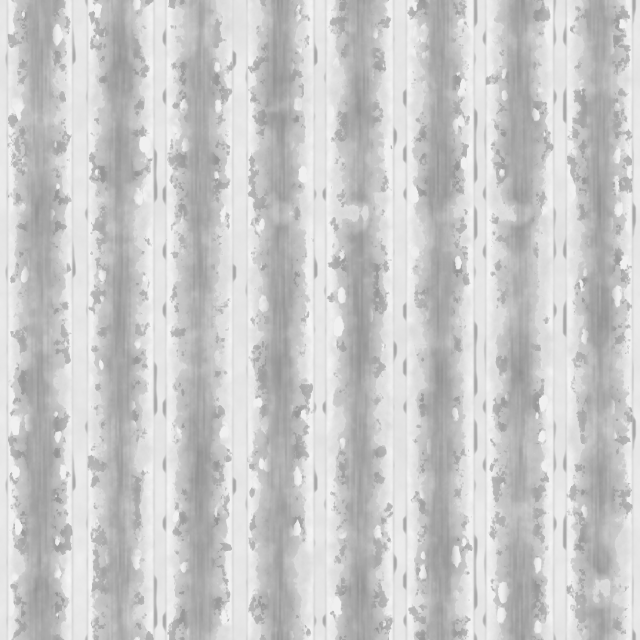
Give the GLSL for this texture, as a three.js fragment shader.

```glsl
// Worn corrugated metal in greys: eight ragged dark vertical bands on pale paint,
// split by narrow raised seams with dashed grooves. Bands are distance fields
// eroded by wrapping layered noise; chips are cellular. Tiles on all sides.
varying vec2 vUv;

const float STRIPES = 8.0;
const float SEAM_REPEATS = 3.0;      // vertical repeats of the seam pattern
const float SEAM_ROWS = 11.0;        // groove noise cells in one seam repeat
const float BAND_HALF = 0.295;       // half widths in units of one stripe
const float SEAM_MIN = 0.068;
const float SEAM_MAX = 0.098;
const float BROAD_WEAR = 0.34;
const float FINE_WEAR = 0.30;
const vec2 CLOUD_CELLS = vec2(16.0, 16.0);
const vec2 GRIT_CELLS = vec2(56.0, 48.0);
const vec2 STREAK_CELLS = vec2(320.0, 24.0);
const vec2 CHIP_CELLS = vec2(96.0, 64.0);
const vec3 PAINT = vec3(0.942);
const vec3 HALO = vec3(0.87);
const vec3 PANEL = vec3(0.905);
const vec3 BAND_EDGE = vec3(0.80);
const vec3 BAND_CORE = vec3(0.645);
const vec3 GROOVE = vec3(0.62);

float hash(vec2 p) {
  vec3 q = fract(vec3(p.xyx) * 0.1031);
  q += dot(q, q.yzx + 33.33);
  return fract((q.x + q.y) * q.z);
}

// Value noise that wraps after a whole number of cells
float noise(vec2 p, vec2 period, float seed) {
  vec2 i = floor(p);
  vec2 f = fract(p);
  f = f * f * (3.0 - 2.0 * f);
  vec2 a = mod(i, period) + seed;
  vec2 b = mod(i + 1.0, period) + seed;
  return mix(mix(hash(a), hash(vec2(b.x, a.y)), f.x),
             mix(hash(vec2(a.x, b.y)), hash(b), f.x), f.y);
}

float layered(vec2 uv, vec2 cells, float seed) {
  float sum = 0.0;
  float total = 0.0;
  float weight = 1.0;
  for (int k = 0; k < 4; k++) {
    sum += weight * noise(uv * cells, cells, seed + 17.0 * float(k));
    total += weight;
    weight *= 0.65;
    cells *= 2.0;
  }
  return sum / total;
}

// Sparse tall flakes, one candidate point per cell
float chips(vec2 uv, float roughness) {
  vec2 p = uv * CHIP_CELLS;
  vec2 base = floor(p);
  float cover = 0.0;
  for (int y = -1; y <= 1; y++) {
    for (int x = -1; x <= 1; x++) {
      vec2 cell = base + vec2(float(x), float(y));
      vec2 key = mod(cell, CHIP_CELLS);
      vec2 point = cell + 0.2 + 0.6 * vec2(hash(key + 211.0), hash(key + 307.0));
      float size = 0.2 + 0.5 * hash(key + 401.0);
      float dist = length((p - point) * vec2(1.0, 0.8)) + roughness;
      float present = step(0.92, hash(key + 503.0));
      cover = max(cover, present * (1.0 - smoothstep(size - 0.12, size + 0.12, dist)));
    }
  }
  return cover;
}

void main() {
  vec2 uv = vUv;
  float x = uv.x * STRIPES;
  float fromBand = abs(fract(x) - 0.5);
  float cloud = layered(uv, CLOUD_CELLS, 3.0) - 0.5;
  float grit = layered(uv, GRIT_CELLS, 91.0) - 0.5;
  float streak = noise(uv * STREAK_CELLS, STREAK_CELLS, 151.0) - 0.5;
  float blotch = noise(uv * vec2(16.0, 12.0), vec2(16.0, 12.0), 57.0);

  // Pale paint with a soft halo beside each band
  vec3 color = mix(PAINT, HALO, 1.0 - smoothstep(0.26, 0.40, fromBand + 0.25 * cloud));
  color += 0.09 * grit;

  // Ragged band, darkening toward its core
  float depth = BAND_HALF - fromBand + BROAD_WEAR * cloud + FINE_WEAR * grit;
  depth -= 0.20 * smoothstep(0.80, 0.98, blotch);
  float band = smoothstep(-0.02, 0.03, depth);
  vec3 metal = mix(BAND_EDGE, BAND_CORE, smoothstep(0.0, 0.29, depth));
  float core = 1.0 - smoothstep(0.05, 0.24, fromBand);
  metal += 0.10 * grit - 0.07 * (blotch - 0.4) * core + 0.07 * streak * core;
  float rim = smoothstep(0.12, 0.22, fromBand);
  metal -= 0.10 * rim * smoothstep(0.06, 0.14, grit);
  color = mix(color, metal, band);

  // Bright flakes gathered along the worn band edges
  float flakes = chips(uv, 1.2 * grit) * smoothstep(0.10, 0.24, fromBand);
  color = mix(color, PAINT, flakes * smoothstep(-0.06, 0.08, cloud + 0.06));

  // Raised seam: panel, fine border lines and broken grooves
  float offset = fract(x + 0.5) - 0.5;
  float seam = mod(floor(x + 0.5), STRIPES);
  float away = abs(offset);
  float seamHalf = mix(SEAM_MIN, SEAM_MAX, hash(vec2(seam, 23.0)));
  vec2 groovePos = vec2(2.0 * seam + step(0.0, offset), uv.y * SEAM_REPEATS * SEAM_ROWS);
  float dash = smoothstep(0.50, 0.92, noise(groovePos, vec2(2.0 * STRIPES, SEAM_ROWS), 71.0));
  float panelHalf = seamHalf - 0.045 * dash;
  float inside = 1.0 - smoothstep(seamHalf - 0.015, seamHalf + 0.015, away);
  color = mix(color, PANEL + 0.06 * cloud + 0.03 * grit, inside);
  float border = exp(-pow((away - seamHalf) / 0.016, 2.0));
  color -= border * (0.055 + 0.08 * cloud);
  float groove = inside * smoothstep(panelHalf - 0.012, panelHalf + 0.018, away);
  color = mix(color, GROOVE, groove * dash * 0.85);

  gl_FragColor = vec4(clamp(color, 0.0, 1.0), 1.0);
}
```
